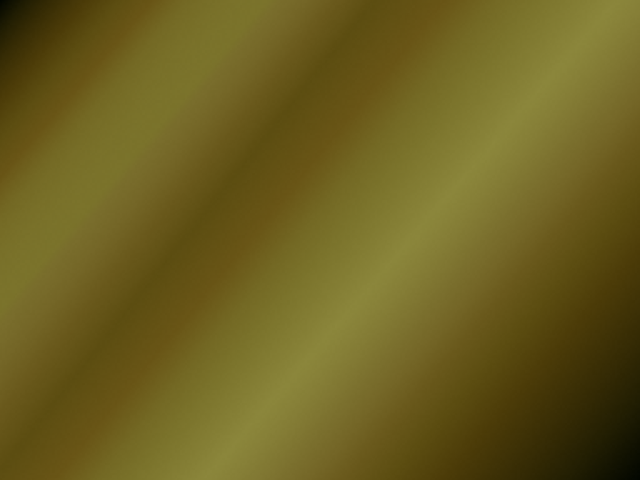
Write a WebGL 1 fragment shader that draws this background.

```glsl
precision highp float;

uniform vec2 u_resolution;

// Positions run across the bands, from the top left to the bottom right corner
#define SLANT 1.547
#define LEFT_RIDGE 0.644
#define RIGHT_RIDGE 1.490
#define VALLEY 0.981
#define VALLEY_TILT 0.127
#define LEFT_LIGHT 0.884
#define VALLEY_LIGHT 0.66
#define WARM_FADE 0.04
#define GRAIN 0.006
#define GRAIN_CELLS 192.0

// Blend towards a colour as the light rises from lo to hi
vec3 toneStep(vec3 color, vec3 next, float lo, float hi, float light) {
    return mix(color, next, clamp((light - lo) / (hi - lo), 0.0, 1.0));
}

// Black through brown and olive to muted gold; warmth turns olive to bronze
vec3 goldTone(float light, float warmth) {
    vec3 umber = mix(vec3(0.410, 0.332, 0.085), vec3(0.413, 0.348, 0.108), warmth);
    vec3 olive = mix(vec3(0.452, 0.410, 0.140), vec3(0.455, 0.400, 0.152), warmth);
    vec3 moss = mix(vec3(0.480, 0.450, 0.168), vec3(0.480, 0.436, 0.178), warmth);
    vec3 color = vec3(0.006, 0.022, 0.0);
    color = toneStep(color, vec3(0.130, 0.116, 0.010), 0.00, 0.20, light);
    color = toneStep(color, vec3(0.200, 0.162, 0.016), 0.20, 0.33, light);
    color = toneStep(color, vec3(0.298, 0.234, 0.032), 0.33, 0.53, light);
    color = toneStep(color, vec3(0.360, 0.302, 0.066), 0.53, 0.66, light);
    color = toneStep(color, umber, 0.66, 0.76, light);
    color = toneStep(color, olive, 0.76, 0.83, light);
    color = toneStep(color, moss, 0.83, 0.885, light);
    return toneStep(color, vec3(0.545, 0.525, 0.232), 0.885, 1.00, light);
}

// Light falling from a ridge to a foot along a power curve
float slope(float across, float ridge, float foot, float top, float low, float power) {
    float t = clamp((across - ridge) / (foot - ridge), 0.0, 1.0);
    return mix(top, low, pow(t, power));
}

// Two lit ridges with a slightly tilted valley between them
float sheen(float across, float valley) {
    if (across < LEFT_RIDGE) return slope(across, LEFT_RIDGE, 0.0, LEFT_LIGHT, 0.0, 2.3);
    if (across < valley) return slope(across, LEFT_RIDGE, valley, LEFT_LIGHT, VALLEY_LIGHT, 1.3);
    if (across < RIGHT_RIDGE) return slope(across, RIGHT_RIDGE, valley, 1.0, VALLEY_LIGHT, 0.95);
    return slope(across, RIGHT_RIDGE, 1.0 + SLANT, 1.0, 0.0, 1.25);
}

// Bronze cast on the far side of each ridge
float bronzeCast(float across, float valley) {
    float left = smoothstep(0.0, WARM_FADE, across - LEFT_RIDGE)
               * smoothstep(0.0, WARM_FADE, valley - across);
    return left + smoothstep(0.0, WARM_FADE, across - RIGHT_RIDGE);
}

float hash(vec2 cell) {
    vec3 p = fract(cell.xyx * 0.1031);
    p += dot(p, p.yzx + 33.33);
    return fract((p.x + p.y) * p.z);
}

void main() {
    vec2 uv = gl_FragCoord.xy / u_resolution;
    float across = uv.x * SLANT + 1.0 - uv.y;
    float valley = VALLEY - VALLEY_TILT * uv.x;
    vec3 color = goldTone(sheen(across, valley), bronzeCast(across, valley));

    // Faint grain in cells sized to the canvas
    vec2 cell = floor(gl_FragCoord.xy / u_resolution.y * GRAIN_CELLS);
    color += GRAIN * (hash(cell) - 0.5);
    gl_FragColor = vec4(color, 1.0);
}
```
